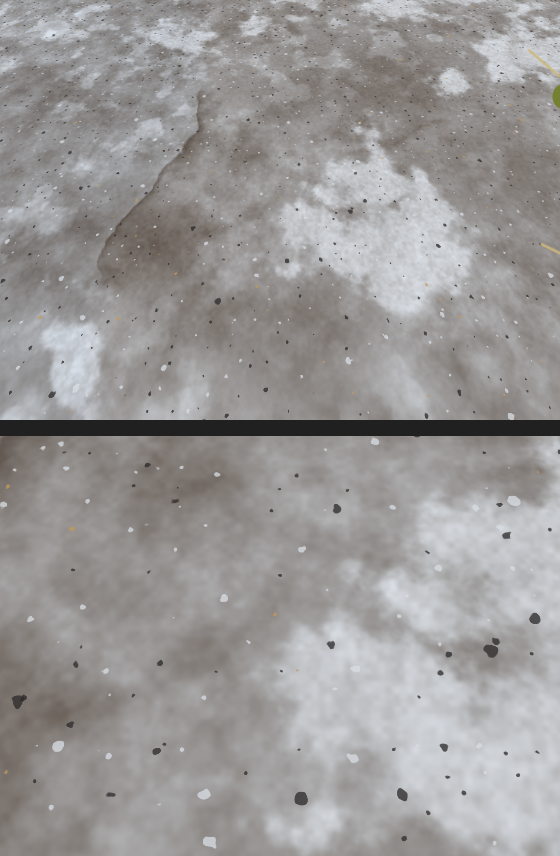
Top, the full canvas; bottom, a detail of the centre.
This texture is drawn by a Shadertoy shader. Its source:

```glsl
// Weathered concrete seen at a slant, with pale patches, brown stains and a broken ledge.

const vec3 DARK_BROWN = vec3(0.41, 0.37, 0.34);
const vec3 MID_GREY   = vec3(0.61, 0.60, 0.597);
const vec3 PALE_BLUE  = vec3(0.85, 0.87, 0.895);
const vec3 SPECK_DARK = vec3(0.17, 0.16, 0.16);
const vec3 OCHRE      = vec3(0.76, 0.60, 0.36);
const vec3 LEAF_GREEN = vec3(0.46, 0.50, 0.20);
const vec3 STRAW      = vec3(0.80, 0.72, 0.48);

const float HORIZON     = 1.6;    // height of the vanishing line
const float BASE_TONE   = -0.10;  // -1 dark, 0 mid, 1 pale
const float CLOUD_GAIN  = 1.25;
const float MOTTLE_GAIN = 1.15;
const float GRIT_GAIN   = 0.34;
const float PATCH_GAIN  = 0.75;
const float STAIN_GAIN  = 0.38;
const float SPECK_GRID  = 30.0;
const float SPECK_SHARE = 0.26;

// Ellipses: centre, radii
const vec4 PATCHES[11] = vec4[](
    vec4(0.92, 0.39, 0.17, 0.09), vec4(0.89, 0.56, 0.15, 0.06),
    vec4(0.72, 0.46, 0.08, 0.045), vec4(1.00, 0.48, 0.08, 0.09),
    vec4(0.88, 0.69, 0.06, 0.05), vec4(1.06, 0.79, 0.06, 0.035),
    vec4(0.43, 0.90, 0.10, 0.045), vec4(1.26, 0.88, 0.10, 0.07),
    vec4(0.18, 0.13, 0.06, 0.09), vec4(0.60, 0.94, 0.07, 0.025),
    vec4(0.93, 0.97, 0.06, 0.025));
const vec4 STAINS[5] = vec4[](
    vec4(0.72, 0.20, 0.19, 0.17), vec4(0.86, 0.82, 0.34, 0.10),
    vec4(0.36, 0.42, 0.14, 0.14), vec4(1.17, 0.60, 0.16, 0.12),
    vec4(0.80, 0.48, 0.07, 0.05));

float hash(vec2 p) {
    vec3 q = fract(p.xyx * 0.1031);
    q += dot(q, q.yzx + 33.33);
    return fract((q.x + q.y) * q.z);
}

float noise(vec2 p) {
    vec2 i = floor(p), f = fract(p);
    f = f * f * (3.0 - 2.0 * f);
    return mix(mix(hash(i), hash(i + vec2(1, 0)), f.x),
               mix(hash(i + vec2(0, 1)), hash(i + vec2(1, 1)), f.x), f.y);
}

float fbm(vec2 p) {
    float sum = 0.0, gain = 0.516;
    for (int i = 0; i < 5; i++) {
        sum += gain * noise(p);
        p = mat2(1.6, 1.2, -1.2, 1.6) * p + 17.3;
        gain *= 0.5;
    }
    return sum;
}

// 1 at the centre of an ellipse, 0 on its rim
float ellipse(vec2 p, vec4 e) { return 1.0 - length((p - e.xy) / e.zw); }

float segment(vec2 p, vec2 a, vec2 b) {
    vec2 ab = b - a;
    return length(p - a - ab * clamp(dot(p - a, ab) / dot(ab, ab), 0.0, 1.0));
}

void mainImage(out vec4 fragColor, in vec2 fragCoord) {
    float px = 1.0 / iResolution.y;
    vec2 p = fragCoord * px;

    // Ground plane in perspective
    float depth = 1.0 / (HORIZON - p.y);
    vec2 ground = vec2(p.x - 0.667, 1.2) * depth + 7.0;
    float focus = smoothstep(-0.05, 0.35, p.y);

    // Soft clouds, mottling and grit
    float cloud = fbm(ground * 5.0) - 0.5;
    float mottle = fbm(ground * 21.0 + 31.0) - 0.5;
    float grit = 0.6 * noise(ground * 120.0) + 0.4 * noise(ground * 210.0) - 0.5;
    float tone = BASE_TONE + CLOUD_GAIN * cloud + MOTTLE_GAIN * mottle
               + GRIT_GAIN * grit * mix(0.45, 1.0, focus);

    // Broken ledge: signed distance, positive on the lower side
    float wobble = 0.05 * (fbm(p * 16.0) - 0.5);
    float ledge = p.x - 0.235 - 0.24 * smoothstep(0.34, 0.76, p.y) + wobble;
    float span = smoothstep(0.27, 0.45, p.y) * (1.0 - smoothstep(0.76, 0.81, p.y));
    float upperSide = 1.0 - smoothstep(-0.05, 0.05, ledge);

    // Brown stains
    float stain = 0.0;
    for (int i = 0; i < 5; i++)
        stain = max(stain, smoothstep(-0.2, 0.7, ellipse(p, STAINS[i]) + 1.6 * mottle + cloud));
    tone -= STAIN_GAIN * stain;

    // Pale flecks, denser on the upper side and far away
    float flecks = smoothstep(0.53, 0.68, fbm(ground * 15.0 + 5.0));
    tone += flecks * mix(0.22, 0.55, max(upperSide, smoothstep(0.7, 1.0, p.y)));

    // Large pale patches with ragged rims
    float pale = -9.0;
    for (int i = 0; i < 11; i++) pale = max(pale, ellipse(p, PATCHES[i]));
    pale = smoothstep(-0.15, 0.45, pale + 2.0 * cloud + 1.8 * mottle);
    tone = mix(tone, PATCH_GAIN + 0.5 * mottle + 0.5 * grit, pale * 0.88);

    // Ledge rim, shadow and a finer crack
    float below = smoothstep(-0.004, 0.003, ledge);
    float shadow = 0.55 * exp(-max(ledge, 0.0) / 0.008) + 0.25 * exp(-max(ledge, 0.0) / 0.05);
    float rim = smoothstep(-0.035, -0.003, ledge) * (1.0 - below);
    tone += span * (0.18 * rim - shadow * below);
    float crack = abs(p.y - 0.63 - 0.08 * smoothstep(0.85, 1.08, p.x) + wobble);
    float crackSpan = smoothstep(0.78, 0.9, p.x) * (1.0 - smoothstep(1.04, 1.09, p.x));
    tone -= 0.35 * crackSpan * exp(-crack / 0.006);

    // Tone to colour
    tone = clamp(tone, -1.15, 1.05);
    vec3 color = tone < 0.0 ? mix(MID_GREY, DARK_BROWN, -tone) : mix(MID_GREY, PALE_BLUE, tone);
    color += upperSide * vec3(-0.010, 0.0, 0.010);

    // Scattered specks: dark, pale and a few ochre
    for (int i = 0; i < 2; i++) {
        vec2 cell = ground * SPECK_GRID * (1.0 + 0.7 * float(i)) + 9.7 * float(i);
        vec2 id = floor(cell);
        vec2 centre = 0.3 + 0.4 * vec2(hash(id + 3.1), hash(id + 8.7));
        float kind = hash(id + 21.0);
        float radius = mix(0.05, 0.15, pow(hash(id + 14.0), 3.0));
        float soft = fwidth(cell.y) * 0.7;
        float dist = length(fract(cell) - centre) + 0.1 * (noise(cell * 9.0) - 0.5);
        float speck = (1.0 - smoothstep(radius - soft, radius + soft, dist)) * step(hash(id), SPECK_SHARE);
        vec3 speckColor = kind < 0.5 ? SPECK_DARK : kind < 0.94 ? PALE_BLUE : OCHRE;
        color = mix(color, speckColor, 0.75 * speck);
    }

    // Leaf and straws at the right edge
    float leaf = ellipse(p, vec4(1.338, 0.77, 0.024, 0.03));
    color = mix(color, LEAF_GREEN, smoothstep(0.0, 0.12, leaf));
    float straw = min(segment(p, vec2(1.29, 0.418), vec2(1.34, 0.394)),
                      segment(p, vec2(1.26, 0.88), vec2(1.33, 0.82)));
    color = mix(color, STRAW, 0.85 * (1.0 - smoothstep(0.001, 0.003 + px, straw)));

    fragColor = vec4(clamp(color, 0.0, 1.0), 1.0);
}
```
